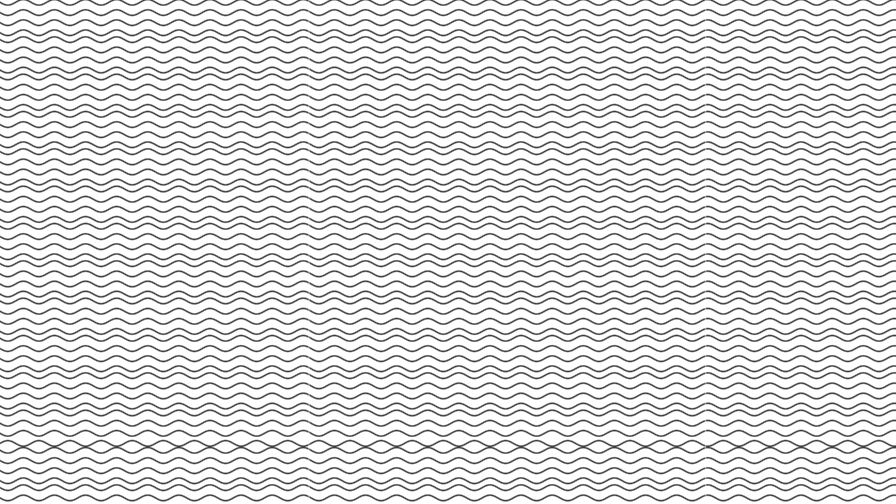
Reproduce this pattern procedurally as a WebGL 2 fragment shader.

```glsl
#version 300 es
precision highp float;
// Thin grey wavy lines on white, in groups of four with one close pair per group.
// Each line is a cosine with a slope-corrected distance and box-filtered edges.
// One row runs in opposite phase, and faint vertical seams cut the lines.

uniform vec2 u_resolution;
out vec4 fragColor;

// Lengths are fractions of the canvas height, measured from the top left.
const float TAU = 6.2831853;
const float ASPECT = 16.0 / 9.0;
const float WAVES_ACROSS = 28.8;
const float GROUPS_DOWN = 13.5;
const float FIRST_CREST = 0.75;       // in wavelengths
const float FIRST_ROW = 0.0046;
const vec4 ROW_OFFSETS = vec4(0.0, 0.275, 0.545, 0.815);  // in groups
const float AMPLITUDE = 0.0055;
const float LINE_WIDTH = 0.0031;
const float SHIFTED_GROUP = 11.0;     // its last row is half a wave off
const float SEAM_START = 0.613;
const float SEAM_PITCH = 0.787;
const float SEAM_WIDTH = 0.0022;
const float SEAM_FADE = 0.55;
const float FILTER_PIXELS = 1.3;
const vec3 PAPER = vec3(1.0);
const vec3 INK = vec3(0.24);

// Share of a filter window, centred at dist, that a band of this width fills.
float bandCoverage(float dist, float width, float window) {
  float low = max(dist - 0.5 * window, -0.5 * width);
  float high = min(dist + 0.5 * window, 0.5 * width);
  return max(high - low, 0.0) / window;
}

// Distance from p to a wave around the given base line.
float waveDistance(vec2 p, float base, float phaseShift) {
  float frequency = TAU * WAVES_ACROSS / ASPECT;
  float angle = frequency * p.x - TAU * (FIRST_CREST + phaseShift);
  float height = base - AMPLITUDE * cos(angle);
  float slope = AMPLITUDE * frequency * sin(angle);
  return abs(p.y - height) / sqrt(1.0 + slope * slope);
}

void main() {
  vec2 uv = gl_FragCoord.xy / u_resolution;
  vec2 p = vec2(uv.x * ASPECT, 1.0 - uv.y);
  float window = FILTER_PIXELS / u_resolution.y;

  // Rows of this group and its neighbours, which may reach into it
  float group = floor((p.y - FIRST_ROW) * GROUPS_DOWN);
  float ink = 0.0;
  for (int g = -1; g <= 1; g++) {
    float current = group + float(g);
    for (int row = 0; row < 4; row++) {
      float base = FIRST_ROW + (current + ROW_OFFSETS[row]) / GROUPS_DOWN;
      bool shifted = row == 3 && abs(current - SHIFTED_GROUP) < 0.5;
      float dist = waveDistance(p, base, shifted ? 0.5 : 0.0);
      ink += bandCoverage(dist, LINE_WIDTH, window);
    }
  }

  // Faint breaks where the strips meet
  float seam = mod(p.x - SEAM_START + 0.5 * SEAM_PITCH, SEAM_PITCH) - 0.5 * SEAM_PITCH;
  ink *= 1.0 - SEAM_FADE * bandCoverage(abs(seam), SEAM_WIDTH, window);

  fragColor = vec4(mix(PAPER, INK, min(ink, 1.0)), 1.0);
}
```
